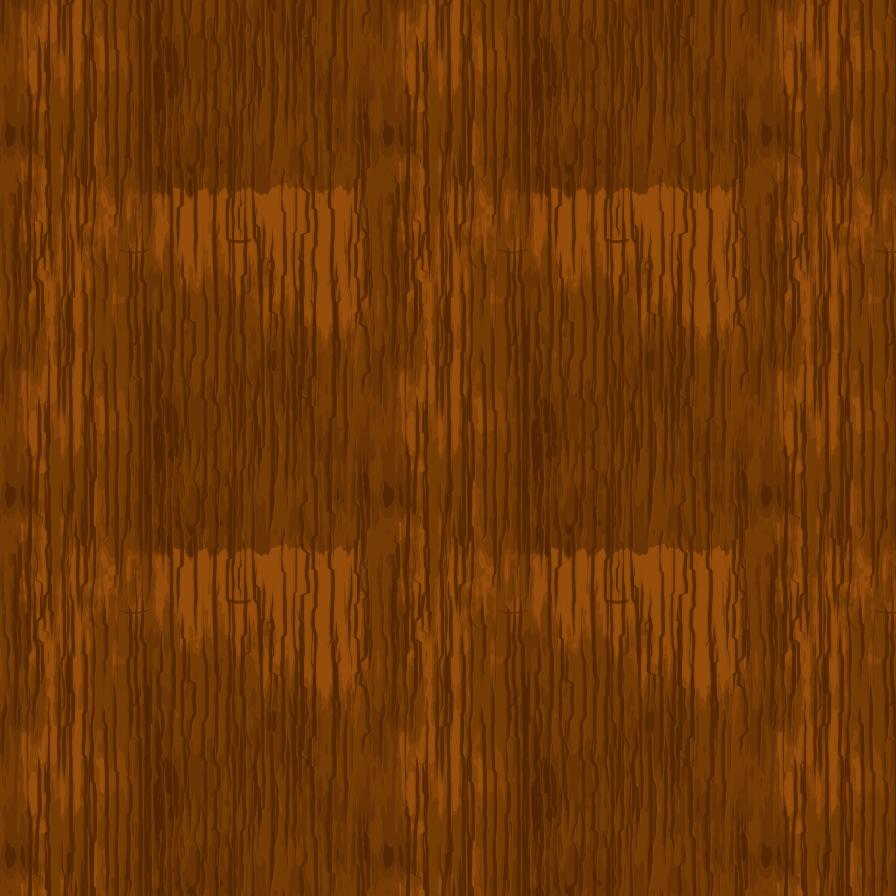
A WebGL 1 fragment shader for this texture:

```glsl
precision highp float;
// Repeating weathered brown wood: blotchy stain, vertical grain and jogged cracks.

uniform vec2 u_resolution;

const vec2 REPEATS = vec2(2.37, 2.485);   // tiles across and down
const vec3 CRACK_BROWN = vec3(0.33, 0.15, 0.01);
const vec3 DARK_BROWN = vec3(0.41, 0.20, 0.02);
const vec3 MID_BROWN = vec3(0.46, 0.23, 0.02);
const vec3 WARM_BROWN = vec3(0.52, 0.26, 0.03);
const vec3 LIGHT_BROWN = vec3(0.59, 0.30, 0.04);
const float CRACK_WIDTH = 0.0046;         // largest half width, in tile widths
const float STAIN_EDGE = 0.52;            // height of the ragged stain border
const float BLOTCH_AMOUNT = 0.68;
const float STREAK_AMOUNT = 0.50;
const float STEP_SOFTNESS = 0.012;        // blur between flat colour steps

float hash(vec2 p) {
  vec3 q = fract(p.xyx * 0.1031);
  q += dot(q, q.yzx + 33.33);
  return fract((q.x + q.y) * q.z);
}

// Value noise that wraps once per tile; freq holds whole numbers.
float noise(vec2 uv, vec2 freq, float seed) {
  vec2 p = uv * freq;
  vec2 f = fract(p);
  f *= f * (3.0 - 2.0 * f);
  vec2 a = mod(floor(p), freq) + seed;
  vec2 b = mod(floor(p) + 1.0, freq) + seed;
  return mix(mix(hash(a), hash(vec2(b.x, a.y)), f.x),
             mix(hash(vec2(a.x, b.y)), hash(b), f.x), f.y);
}

float coverage(float dist, float soft) {
  return 1.0 - smoothstep(-soft, soft, dist);
}

float toneStep(float level, float tone) {
  return smoothstep(level - STEP_SOFTNESS, level + STEP_SOFTNESS, tone);
}

// Broad light and dark zones of one tile, 0 dark to 1 light.
float stainZones(vec2 uv, float blotch, float streak) {
  float x = fract(uv.x);
  float u = x + 0.10 * (blotch - 0.5) + 0.06 * (streak - 0.5);
  float below = fract(uv.y - STAIN_EDGE + 0.06 * (streak - 0.5) + 0.04 * (blotch - 0.5));
  float board = smoothstep(0.26, 0.48, u) * (1.0 - smoothstep(0.94, 1.0, u));
  float fadeEnd = mix(0.46, 0.78, smoothstep(0.65, 0.88, x));
  float fade = smoothstep(0.0, 0.015, below) * (1.0 - smoothstep(0.06, fadeEnd, below));
  float strip = smoothstep(0.06, 0.09, u) * (1.0 - smoothstep(0.20, 0.44, u));
  return 0.20 + 0.50 * board * fade + 0.25 * strip;
}

// One wandering crack per lane: x core, y shadow, z lit rim.
vec3 cracks(vec2 uv, float lanes, float seed, float zone, float soft) {
  float x = uv.x * lanes;
  float id = mod(floor(x), lanes);
  vec2 lane = vec2(id / lanes, uv.y + hash(vec2(id, seed + 5.0)));
  float jog = smoothstep(0.44, 0.56, noise(lane, vec2(lanes, 11.0), seed)) - 0.5;
  float sway = noise(lane, vec2(lanes, 5.0), seed + 7.0) - 0.5;
  float wobble = noise(lane, vec2(lanes, 31.0), seed + 9.0) - 0.5;
  float center = 0.5 + 0.26 * (hash(vec2(id, seed)) - 0.5)
               + 0.20 * jog + 0.16 * sway + 0.07 * wobble;
  float run = noise(lane, vec2(lanes, 4.0), seed + 13.0) + 0.12 * wobble;
  float gap = 0.30 + 0.10 * zone;
  float halfWidth = CRACK_WIDTH * (smoothstep(gap, gap + 0.45, run) * 1.25 - 0.25);
  float d = (fract(x) - center) / lanes;
  float open = smoothstep(-0.0005, 0.001, halfWidth);
  float core = coverage(abs(d) - halfWidth, soft);
  float shade = coverage(abs(d + 0.004) - 0.0045, soft) * open;
  float rim = coverage(abs(d - halfWidth - 0.0026) - 0.0016, soft) * open;
  return vec3(core, shade, rim);
}

// Short scratch with a slight bow.
float scratch(vec2 t, vec2 center, float halfLength, float halfWidth, float soft) {
  vec2 q = t - center;
  q.y += 5.0 * q.x * q.x;
  q.x -= clamp(q.x, -halfLength, halfLength);
  return coverage(length(q) - halfWidth, soft);
}

void main() {
  vec2 screen = gl_FragCoord.xy / u_resolution;
  vec2 uv = vec2(screen.x, 1.0 - screen.y) * REPEATS;
  float soft = 0.6 * REPEATS.x / u_resolution.x;

  // Stain and grain, with grain sheared so that its ends do not line up
  float blotch = 0.42 * noise(uv, vec2(7.0, 6.0), 3.0)
               + 0.28 * noise(uv, vec2(17.0, 13.0), 21.0)
               + 0.18 * noise(uv, vec2(37.0, 27.0), 43.0)
               + 0.12 * noise(uv, vec2(79.0, 53.0), 57.0);
  vec2 sheared = uv + vec2(0.0, 0.3 * noise(uv, vec2(53.0, 1.0), 71.0));
  float streak = 0.5 * noise(sheared, vec2(43.0, 5.0), 61.0)
               + 0.5 * noise(sheared, vec2(103.0, 8.0), 83.0);
  float zone = stainZones(uv, blotch, streak);
  float tone = zone + BLOTCH_AMOUNT * (blotch - 0.5) + STREAK_AMOUNT * (streak - 0.5);

  // Flat colour steps
  vec3 color = mix(CRACK_BROWN, DARK_BROWN, toneStep(0.03, tone));
  color = mix(color, MID_BROWN, toneStep(0.22, tone));
  color = mix(color, WARM_BROWN, toneStep(0.44, tone));
  color = mix(color, LIGHT_BROWN, toneStep(0.53, tone));

  // Cracks in four densities
  for (int i = 0; i < 4; i++) {
    float k = float(i);
    vec3 c = cracks(uv, 13.0 + 7.0 * k, 101.0 + 37.0 * k, zone, soft);
    color *= 1.0 - 0.07 * c.y;
    color = mix(color, WARM_BROWN, 0.4 * c.z);
    color = mix(color, CRACK_BROWN, 0.9 * c.x);
  }

  // Cross scratches and a small knot
  vec2 t = fract(uv);
  float marks = scratch(t, vec2(0.633, 0.67), 0.026, 0.0042, soft);
  marks = max(marks, scratch(t, vec2(0.355, 0.70), 0.038, 0.0018, soft));
  float knot = abs(length((t - vec2(0.716, 0.738)) * vec2(1.0, 0.75)) - 0.010) - 0.0015;
  marks = max(marks, coverage(knot, soft));
  color = mix(color, CRACK_BROWN, 0.8 * marks);

  gl_FragColor = vec4(color, 1.0);
}
```
